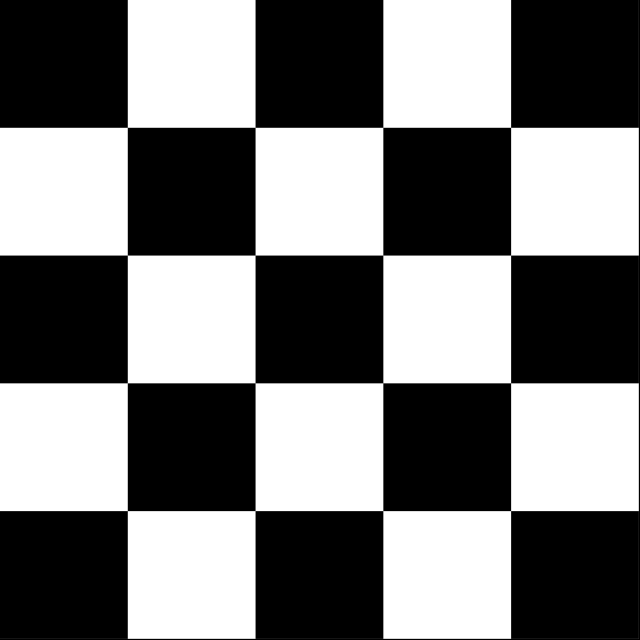
Write a WebGL 1 fragment shader that draws this pattern.

```glsl
precision highp float;

// Black and white checkerboard of five by five squares, black in the corners.
// A smoothed square wave per axis is multiplied to alternate the squares;
// a hairline black margin closes the right and bottom sides.

uniform vec2 u_resolution;

const float SQUARES = 5.0;
const float MARGIN = 0.0017;
const vec3 BLACK = vec3(0.0);
const vec3 WHITE = vec3(1.0);

// Alternates between +1 and -1 at every whole number, blended over one pixel.
vec2 squareWave(vec2 cell, vec2 pixel) {
    vec2 edgeDistance = 0.5 - abs(mod(cell + 0.5, 2.0) - 1.0);
    return clamp(2.0 * edgeDistance / pixel, -1.0, 1.0);
}

// Share of white in the checkerboard: 0 in the even squares, 1 in the odd ones.
float checker(vec2 cell, vec2 pixel) {
    vec2 wave = squareWave(cell, pixel);
    return 0.5 - 0.5 * wave.x * wave.y;
}

// Coverage of the area to the left of and above the given limit.
float insideLimit(vec2 position, float limit, vec2 pixel) {
    vec2 coverage = clamp((limit - position) / pixel + 0.5, 0.0, 1.0);
    return coverage.x * coverage.y;
}

void main() {
    // Canvas units measured from the upper left corner.
    vec2 pixel = 1.0 / u_resolution;
    vec2 position = gl_FragCoord.xy * pixel;
    position.y = 1.0 - position.y;

    // The squares fill the canvas up to the margin.
    float boardSize = 1.0 - MARGIN;
    float cellsPerUnit = SQUARES / boardSize;
    float white = checker(position * cellsPerUnit, pixel * cellsPerUnit);
    white *= insideLimit(position, boardSize, pixel);

    gl_FragColor = vec4(mix(BLACK, WHITE, white), 1.0);
}
```
